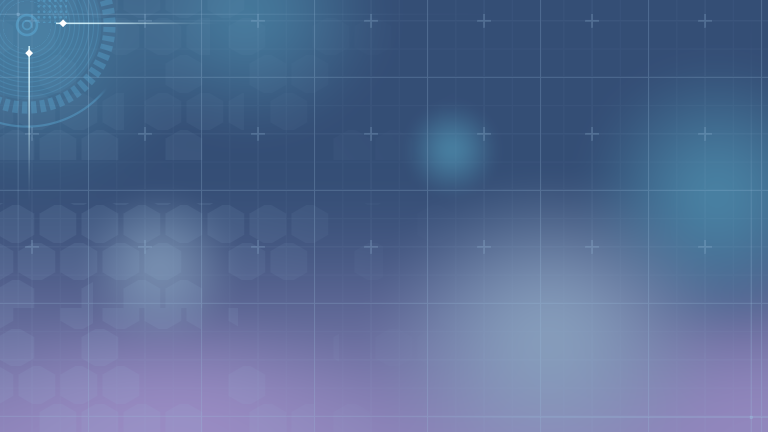
Write a WebGL 2 fragment shader that draws this background.

```glsl
#version 300 es
precision highp float;
// Dusk blue-violet panel with soft glows, a fine grid, faint hexagons and a corner dial.
uniform vec2 u_resolution;
out vec4 outColor;

// Lengths are in canvas heights
const vec3 NAVY = vec3(0.205, 0.305, 0.460);
const vec3 VIOLET = vec3(0.555, 0.520, 0.730);
const vec3 ORCHID = vec3(0.620, 0.560, 0.780);
const vec3 TEAL = vec3(0.290, 0.520, 0.650);
const vec3 MIST = vec3(0.540, 0.640, 0.750);
const vec3 LINE = vec3(0.600, 0.740, 0.860);
const vec3 CYAN = vec3(0.360, 0.680, 0.850);
const vec3 SPARK = vec3(0.850, 0.970, 1.000);
const vec2 GRID_ORIGIN = vec2(0.0741, 0.167);
const float GRID_PITCH = 0.2616;
const vec2 HEX_ORIGIN = vec2(0.134, 0.481);
const vec2 HEX_PITCH = vec2(0.0972, 0.0868);
const float HEX_APOTHEM = 0.0425;
const vec2 DIAL = vec2(0.0625, 0.942);
const vec2 FRAME_MIN = vec2(0.042, 0.967);
const vec2 FRAME_MAX = vec2(1.739, 0.034);
const float HAIR = 0.0012;

float pixel;

float hash(vec2 p) {
  return fract(sin(dot(p, vec2(127.1, 311.7))) * 43758.5);
}

float fill(float d) {
  return clamp(0.5 - d / pixel, 0.0, 1.0);
}

float stroke(float d, float halfWidth) {
  return fill(abs(d) - halfWidth) * min(1.0, 2.0 * halfWidth / pixel);
}

float glow(vec2 p, vec2 center, vec2 radius) {
  return 1.0 - smoothstep(0.0, 1.0, length((p - center) / radius));
}

// Signed distance to the nearest of evenly spaced lines
vec2 repeatLine(vec2 p, float pitch) {
  return (fract(p / pitch + 0.5) - 0.5) * pitch;
}

float gridLines(vec2 q, float pitch) {
  vec2 d = repeatLine(q, pitch);
  return max(stroke(d.x, HAIR), stroke(d.y, HAIR));
}

float diamond(vec2 p, float radius) {
  return fill((abs(p.x) + abs(p.y) - radius) * 0.707);
}

float hexagons(vec2 p) {
  // The lower tile is offset, which trims the row above it
  float lower = 1.0 - step(0.287, p.y);
  vec2 q = p - HEX_ORIGIN + lower * vec2(0.5 * HEX_PITCH.x, 0.0255);
  float row = floor(q.y / HEX_PITCH.y + 0.5);
  q.x -= 0.5 * HEX_PITCH.x * mod(row, 2.0);
  float column = floor(q.x / HEX_PITCH.x + 0.5);
  vec2 local = abs(q - vec2(column, row) * HEX_PITCH);
  float d = max(local.x, dot(local, vec2(0.5, 0.866))) - HEX_APOTHEM;
  float chance = mix(0.8, 0.25, smoothstep(0.1, 1.1, p.x));
  float shown = step(hash(vec2(column, row)), chance);
  float gap = step(0.53, p.y) * (1.0 - step(0.63, p.y));
  float fade = (1.0 - smoothstep(0.4, 1.15, p.x)) * mix(1.0, 0.45, smoothstep(0.5, 0.8, p.y));
  return fill(d) * shown * (1.0 - gap) * fade;
}

float dial(vec2 p) {
  vec2 q = p - DIAL;
  float r = length(q), angle = atan(q.y, q.x);
  float rings = stroke(repeatLine(vec2(r), 0.011).x, HAIR) * step(0.055, r) * step(r, 0.172);
  float dash = fill((abs(fract(angle * 9.07) - 0.5) - 0.29) * r / 9.07);
  float dashes = dash * fill(abs(r - 0.191) - 0.014);
  float arc = stroke(r - 0.235, 0.0025) * smoothstep(-0.65, -0.85, angle);
  float hub = max(stroke(r - 0.023, 0.003), stroke(r - 0.010, 0.002));
  float disc = fill(r - 0.172) * 0.10;
  return disc + rings * 0.22 + dashes * 0.34 + arc * 0.4 + hub * 0.45;
}

void main() {
  pixel = 1.0 / u_resolution.y;
  vec2 p = gl_FragCoord.xy * pixel;

  // Vertical wash and glows
  vec3 color = mix(VIOLET, NAVY, smoothstep(-0.1, 0.63, p.y));
  color = mix(color, ORCHID, 0.75 * glow(p, vec2(0.40, 0.0), vec2(0.65, 0.32)));
  color = mix(color, ORCHID, 0.45 * glow(p, vec2(1.75, 0.06), vec2(0.40, 0.28)));
  color = mix(color, TEAL, 0.75 * glow(p, vec2(0.57, 0.97), vec2(0.38, 0.34)));
  color = mix(color, TEAL, 0.75 * glow(p, vec2(0.08, 0.91), vec2(0.46, 0.42)));
  color = mix(color, TEAL, 0.85 * glow(p, vec2(1.046, 0.653), vec2(0.125)));
  color = mix(color, TEAL, 0.90 * glow(p, vec2(1.66, 0.55), vec2(0.36, 0.36)));
  color = mix(color, MIST, 0.60 * glow(p, vec2(0.37, 0.38), vec2(0.21)));
  color = mix(color, MIST, 0.85 * glow(p, vec2(1.27, 0.22), vec2(0.46, 0.42)));

  color = mix(color, LINE, 0.10 * hexagons(p));

  // Grid at three strengths; the right part sits slightly closer
  vec2 q = p - GRID_ORIGIN + vec2(0.0116 * step(1.28, p.x), 0.0);
  float grid = max(0.05 * gridLines(q, GRID_PITCH * 0.25), 0.09 * gridLines(q, GRID_PITCH * 0.5));
  grid = max(grid, 0.26 * gridLines(q + 0.5 * GRID_PITCH, GRID_PITCH));
  vec2 cross = abs(repeatLine(q, GRID_PITCH));
  float plus = fill(max(min(cross.x, cross.y) - 0.002, max(cross.x, cross.y) - 0.016));
  grid = max(grid, 0.30 * plus * smoothstep(0.05, 0.45, p.y));
  color = mix(color, LINE, grid);

  // Frame lines and corner dots
  float frame = max(stroke(p.x - FRAME_MIN.x, HAIR) * smoothstep(0.1, 0.9, p.y),
                    stroke(p.y - FRAME_MIN.y, HAIR) * smoothstep(1.2, 0.0, p.x));
  frame = max(frame, stroke(p.x - FRAME_MAX.x, HAIR) * smoothstep(1.0, 0.2, p.y));
  frame = max(frame, stroke(p.y - FRAME_MAX.y, HAIR) * smoothstep(0.8, 1.5, p.x));
  float dots = fill(min(length(p - FRAME_MIN), length(p - FRAME_MAX)) - 0.004);
  color = mix(color, LINE, max(0.32 * frame, 0.6 * dots));

  // Dial and dotted patch
  color = mix(color, CYAN, dial(p));
  float patchMask = step(0.083, p.x) * step(p.x, 0.156) * step(0.947, p.y);
  color = mix(color, CYAN, 0.45 * patchMask * fill(length(repeatLine(p, 0.0128)) - 0.003));

  // Bright beams with diamond heads
  float across = stroke(p.y - 0.946, 0.0018) * smoothstep(0.52, 0.16, p.x) * step(0.13, p.x);
  float down = stroke(p.x - 0.0675, 0.0018) * smoothstep(0.52, 0.86, p.y) * step(p.y, 0.893);
  color = mix(color, SPARK, 0.9 * max(across, down));
  float heads = max(diamond(p - vec2(0.146, 0.946), 0.009), diamond(p - vec2(0.0675, 0.877), 0.009));
  outColor = vec4(mix(color, vec3(1.0), heads), 1.0);
}
```
